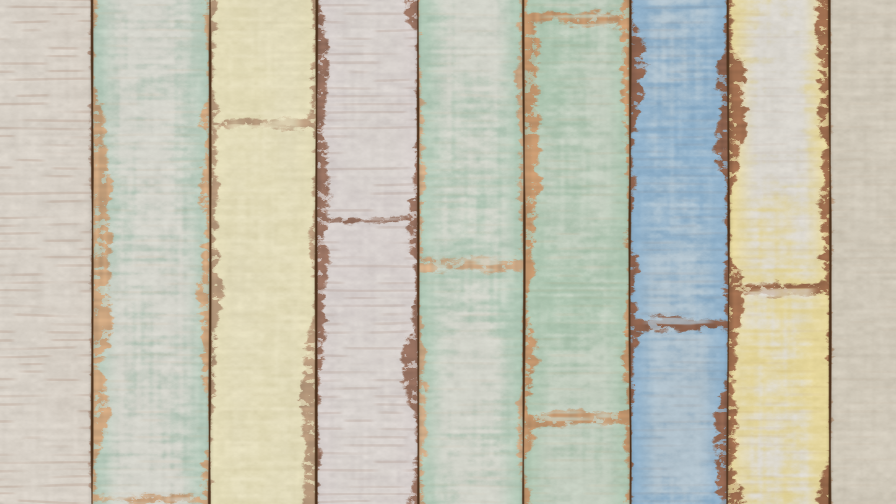
Reproduce this texture procedurally as a Shadertoy shader.

```glsl
const int PLANKS = 9;
const int JOINTS = 8;
const float SEAM_WIDTH = 0.0020;   // half width, in canvas heights
const float GRAIN_BITE = 0.030;    // raggedness of worn paint
const float SAW_ROWS = 62.0;       // saw marks per canvas height
const vec3 SEAM_COLOR = vec3(0.30, 0.20, 0.12);
const vec3 WASH_COLOR = vec3(0.85, 0.835, 0.805);

// Plank borders, as fractions of the canvas width
const float BORDERS[10] = float[](-0.05, 0.1025, 0.234, 0.353, 0.467,
                                  0.585, 0.703, 0.8125, 0.926, 1.05);

const vec3 PAINT[9] = vec3[](
    vec3(0.84, 0.81, 0.77), vec3(0.70, 0.78, 0.72), vec3(0.89, 0.86, 0.72),
    vec3(0.84, 0.81, 0.80), vec3(0.69, 0.78, 0.71), vec3(0.68, 0.77, 0.69),
    vec3(0.56, 0.69, 0.79), vec3(0.90, 0.84, 0.61), vec3(0.81, 0.78, 0.72));

const vec3 WOOD[9] = vec3[](
    vec3(0.67, 0.55, 0.48), vec3(0.78, 0.62, 0.47), vec3(0.70, 0.58, 0.47),
    vec3(0.56, 0.41, 0.34), vec3(0.79, 0.64, 0.50), vec3(0.76, 0.57, 0.41),
    vec3(0.54, 0.36, 0.27), vec3(0.58, 0.39, 0.28), vec3(0.70, 0.58, 0.47));

// Whitewash, saw marks, left wear width, right wear width
const vec4 TRAITS[9] = vec4[](
    vec4(0.20, 0.55, 0.000, 0.004), vec4(0.85, 0.15, 0.021, 0.017),
    vec4(0.15, 0.05, 0.015, 0.018), vec4(0.40, 0.30, 0.015, 0.019),
    vec4(0.80, 0.12, 0.008, 0.011), vec4(0.50, 0.15, 0.023, 0.014),
    vec4(0.45, 0.12, 0.018, 0.015), vec4(1.00, 0.10, 0.019, 0.016),
    vec4(0.10, 0.12, 0.002, 0.000));

// Plank index, height, half thickness
const vec3 JOINT[8] = vec3[](
    vec3(1, 0.012, 0.008), vec3(2, 0.755, 0.012), vec3(3, 0.564, 0.009),
    vec3(4, 0.475, 0.016), vec3(5, 0.963, 0.013), vec3(5, 0.171, 0.015),
    vec3(6, 0.356, 0.016), vec3(7, 0.426, 0.018));

float hash(vec2 p) {
    vec3 q = fract(p.xyx * 0.1031);
    q += dot(q, q.yzx + 33.33);
    return fract((q.x + q.y) * q.z);
}

float noise(vec2 p) {
    vec2 i = floor(p), f = fract(p);
    f = f * f * (3.0 - 2.0 * f);
    return mix(mix(hash(i), hash(i + vec2(1, 0)), f.x),
               mix(hash(i + vec2(0, 1)), hash(i + vec2(1, 1)), f.x), f.y);
}

float fbm(vec2 p) {
    float sum = 0.0, amp = 0.533;
    for (int i = 0; i < 4; i++) {
        sum += amp * noise(p);
        p = p * 2.03 + 17.1;
        amp *= 0.5;
    }
    return sum;
}

float border(int i, float y, float aspect) {
    return BORDERS[i] * aspect + 0.004 * (noise(vec2(y * 2.0, float(i) * 7.0)) - 0.5);
}

// How far wear reaches in from a plank edge at height y
float wearReach(float width, float y, float seed) {
    return width * (0.1 + 1.8 * smoothstep(0.25, 0.8, fbm(vec2(y * 7.0, seed))));
}

void mainImage(out vec4 fragColor, in vec2 fragCoord) {
    vec2 p = fragCoord / iResolution.y;
    float px = 1.0 / iResolution.y;
    float aspect = iResolution.x * px;

    // Find the plank and the distances to its sides
    int id = 0;
    for (int i = 1; i < PLANKS; i++)
        if (p.x > border(i, p.y, aspect)) id = i;
    float seed = float(id) * 13.7;
    float left = p.x - border(id, p.y, aspect);
    float right = border(id + 1, p.y, aspect) - p.x;
    float side = min(left, right);
    vec4 traits = TRAITS[id];
    vec2 q = p + vec2(seed, seed * 0.37);

    // Grain layers: saw-cut streaks, brush hairs, fine speckle
    float streak = 0.6 * noise(q * vec2(8.0, 150.0)) + 0.4 * noise(q * vec2(30.0, 90.0));
    float hair = noise(q * vec2(120.0, 7.0));
    float speckle = fbm(q * vec2(75.0, 110.0));
    float patches = fbm(q * vec2(7.0, 3.5));

    // Painted surface, washed pale towards the middle
    float wash = 0.55 * patches + 0.25 * streak + 0.08 * hair + 0.12 * speckle;
    wash = smoothstep(0.3, 0.6, wash) * traits.x * smoothstep(0.0, 0.06, side);
    vec3 color = mix(PAINT[id], WASH_COLOR, wash);
    color += 0.05 * (streak - 0.5) + 0.015 * (hair - 0.5) + 0.06 * (speckle - 0.5);

    // Broken saw marks
    float row = p.y * SAW_ROWS + 0.5 * noise(q * vec2(6.0, 20.0));
    float mark = 1.0 - smoothstep(0.06, 0.24, abs(fract(row) - 0.5));
    mark *= smoothstep(0.4, 0.7, noise(vec2(q.x * 16.0, floor(row) * 3.1)));
    color = mix(color, WOOD[id], 0.5 * traits.y * mark);

    // Bare wood along the sides and across the joints
    float bare = min(left - wearReach(traits.z, p.y, seed),
                     right - wearReach(traits.w, p.y, seed + 5.0));
    float smear = 0.0;
    for (int i = 0; i < JOINTS; i++) {
        if (int(JOINT[i].x) != id) continue;
        float offset = abs(p.y - JOINT[i].y + 0.006 * (noise(q * 14.0) - 0.5));
        bare = min(bare, offset - JOINT[i].z * (0.55 + 0.7 * patches));
        smear = max(smear, 1.0 - smoothstep(0.6, 1.4, offset / JOINT[i].z));
    }
    smear *= smoothstep(0.02, 0.05, side);
    float teeth = fbm(q * vec2(34.0, 105.0));
    bare += GRAIN_BITE * (0.65 * teeth + 0.5 * speckle - 0.53);
    float exposed = 1.0 - smoothstep(-0.003 - px, 0.001 + px, bare);

    // Paint left in the pores, and pale smears over the joints
    float chips = 0.75 * smoothstep(0.54, 0.68, speckle);
    chips = max(chips, 0.75 * smear * smoothstep(0.35, 0.65, streak));
    exposed *= 1.0 - chips;
    vec3 wood = WOOD[id] * (0.86 + 0.12 * hair + 0.18 * streak);
    color = mix(color, wood, 0.93 * exposed);

    // Shaded sides and dark seams
    color *= mix(0.92, 1.0, smoothstep(0.0, 0.01, side));
    float gap = SEAM_WIDTH * (0.5 + 0.9 * noise(vec2(p.y * 9.0, floor(p.x * 4.0))));
    color = mix(SEAM_COLOR, color, smoothstep(gap - px, gap + px, side));

    fragColor = vec4(clamp(color, 0.0, 1.0), 1.0);
}
```
